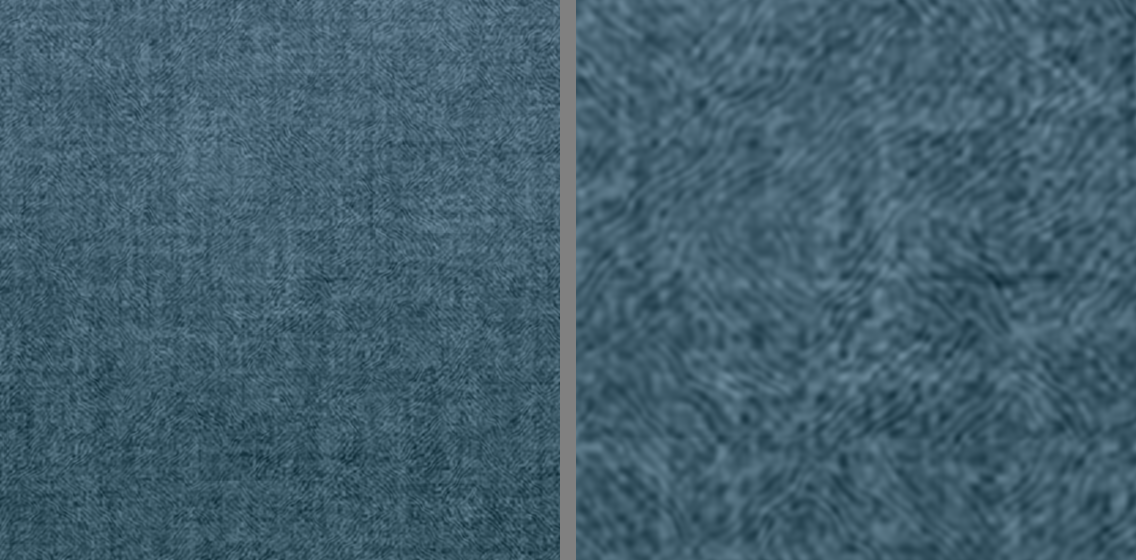
Left: the whole. Right: its middle third, enlarged.
Reproduce this texture procedurally as a Shadertoy shader.

```glsl
// Fine blue-grey woven wool cloth with broken twill, thread slubs and a soft vertical fade.

const float TAU = 6.28319;
const vec3 SHADE_BOTTOM = vec3(0.218, 0.336, 0.386);
const vec3 SHADE_TOP = vec3(0.298, 0.406, 0.472);
const vec3 FIBRE_TINT = vec3(0.99, 1.0, 1.04);

float hash(vec2 cell) {
    vec3 p = fract(cell.xyx * vec3(0.1031, 0.1030, 0.0973));
    p += dot(p, p.yzx + 33.33);
    return fract((p.x + p.y) * p.z);
}

// Smooth value noise, centred on zero
float noise(vec2 p) {
    vec2 cell = floor(p);
    vec2 f = fract(p);
    vec2 s = f * f * (3.0 - 2.0 * f);
    float low = mix(hash(cell), hash(cell + vec2(1.0, 0.0)), s.x);
    float high = mix(hash(cell + vec2(0.0, 1.0)), hash(cell + 1.0), s.x);
    return mix(low, high, s.y) - 0.5;
}

// Diagonal ribs whose phase wanders so that no rib runs far
float twill(vec2 uv, float slope, float ribs, float seed) {
    float wander = 1.3 * noise(uv * 42.0 + seed) + 0.5 * noise(uv * 95.0 + seed);
    return sin(TAU * (ribs * (uv.x + slope * uv.y) + wander));
}

// Long threads of uneven thickness; along.x crosses them, along.y follows them
float slub(vec2 along, float threads, float seed) {
    float fine = noise(along * vec2(threads, 11.0) + seed);
    float broad = noise(along * vec2(threads * 0.4, 4.0) + seed * 2.0);
    float rareDark = smoothstep(0.27, 0.46, noise(along * vec2(threads * 0.7, 5.0) + seed * 3.0));
    return fine + 0.6 * broad - 0.45 * rareDark;
}

// Broad unevenness of the dye and light
float clouds(vec2 uv) {
    return noise(uv * 5.0 + 7.0) + 0.7 * noise(uv * 14.0 + 19.0);
}

float weave(vec2 uv) {
    // Patches where one diagonal or the other prevails
    float lean = smoothstep(-0.18, 0.18, noise(uv * 16.0 + 61.0));
    float ribs = mix(twill(uv, 1.0, 88.0, 11.0), twill(uv, -1.0, 88.0, 47.0), lean);

    // Short fibres, slightly stretched both ways
    float grain = noise(uv * vec2(205.0, 165.0) + 3.0)
                + 0.75 * noise(uv * vec2(150.0, 215.0) + 29.0);

    float strength = 1.0 + 0.5 * noise(uv * 24.0 + 83.0);
    return strength * (0.029 * ribs + 0.135 * grain);
}

void mainImage(out vec4 fragColor, in vec2 fragCoord) {
    vec2 uv = fragCoord / iResolution.y;

    // Fade from deep teal to lighter blue
    vec3 cloth = mix(SHADE_BOTTOM, SHADE_TOP, smoothstep(-0.15, 1.1, uv.y));

    // Weave, warp and weft threads, cloudiness
    float relief = weave(uv);
    relief += 0.050 * slub(uv, 140.0, 13.0);
    relief += 0.050 * slub(uv.yx, 140.0, 37.0);
    relief += 0.022 * clouds(uv);

    fragColor = vec4(clamp(cloth + relief * FIBRE_TINT, 0.0, 1.0), 1.0);
}
```
